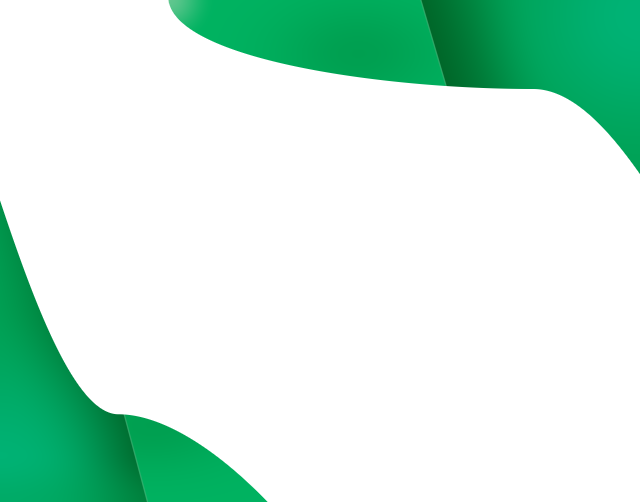
This background is drawn by a Shadertoy shader. Its source:

```glsl
// Two folded green ribbons curving across opposite corners of a white page.

const vec2 PAGE = vec2(1.0, 0.784);   // page size in units of its width
const vec3 WHITE = vec3(1.0);
const vec3 DEEP  = vec3(0.0, 0.39, 0.15);
const vec3 GREEN = vec3(0.0, 0.63, 0.33);
const vec3 LEAF  = vec3(0.0, 0.625, 0.315);
const vec3 FRESH = vec3(0.0, 0.70, 0.38);
const vec3 TEAL  = vec3(0.0, 0.70, 0.46);
const vec3 MINT  = vec3(0.38, 0.78, 0.56);

vec2 bezier(vec2 a, vec2 b, vec2 c, vec2 d, float t) {
    float s = 1.0 - t;
    return s*s*s*a + 3.0*s*s*t*b + 3.0*s*t*t*c + t*t*t*d;
}

// Approximate signed distance above a curve whose x grows with t
float aboveCurve(vec2 p, vec2 a, vec2 b, vec2 c, vec2 d) {
    float lo = 0.0, hi = 1.0;
    for (int i = 0; i < 18; i++) {
        float mid = 0.5 * (lo + hi);
        if (bezier(a, b, c, d, mid).x < p.x) lo = mid; else hi = mid;
    }
    float t = 0.5 * (lo + hi), s = 1.0 - t;
    vec2 tangent = s*s*(b - a) + 2.0*s*t*(c - b) + t*t*(d - c);
    return (p.y - bezier(a, b, c, d, t).y) * tangent.x / length(tangent);
}

float topRibbon(vec2 p) {
    vec2 start = vec2(0.263, 0.787), join = vec2(0.833, 0.645);
    float above = p.x < join.x
        ? aboveCurve(p, start, vec2(0.268, 0.693), vec2(0.592, 0.645), join)
        : aboveCurve(p, join, vec2(0.898, 0.645), vec2(0.957, 0.573), vec2(1.0, 0.512));
    return max(-above, start.x - p.x);
}

float bottomRibbon(vec2 p) {
    vec2 join = vec2(0.185, 0.137), end = vec2(0.421, -0.003);
    float above = p.x < join.x
        ? aboveCurve(p, vec2(0.0, 0.471), vec2(0.052, 0.315), vec2(0.117, 0.137), join)
        : aboveCurve(p, join, vec2(0.254, 0.137), vec2(0.341, 0.081), end);
    return max(above, p.x - end.x);
}

float glow(vec2 p, vec2 centre, float radius) {
    return 1.0 - smoothstep(0.0, radius, length(p - centre));
}

// Panel that falls into shadow at the fold and turns teal at the page corner
vec3 shadedPanel(vec2 p, float foldDistance, vec2 corner) {
    vec3 color = mix(DEEP, GREEN, smoothstep(-0.03, 0.17, foldDistance));
    return mix(color, TEAL, glow(p, corner, 0.27));
}

// Bright panel with a soft darker patch
vec3 brightPanel(vec2 p, vec2 patchCentre, vec2 patchSize) {
    vec2 q = (p - patchCentre) / patchSize;
    return mix(FRESH, LEAF, exp(-dot(q, q)));
}

// Joins two panels along a fold with a thin pale crease
vec3 foldPanels(vec3 left, vec3 right, float foldDistance, float pixel) {
    vec3 color = mix(left, right, smoothstep(-pixel, pixel, foldDistance));
    float crease = 1.0 - smoothstep(0.0, 1.3 * pixel, abs(foldDistance));
    return mix(color, MINT, 0.45 * crease);
}

float coverage(float distance, float pixel) {
    return clamp(0.5 - distance / pixel, 0.0, 1.0);
}

void mainImage(out vec4 fragColor, in vec2 fragCoord) {
    vec2 p = fragCoord / iResolution.xy * PAGE;
    float pixel = 1.0 / iResolution.x;

    // Top ribbon: bright on the left, shadowed on the right
    float topFold = 0.96 * (p.x - 0.6576 - 0.294 * (PAGE.y - p.y));
    vec3 topBright = brightPanel(p, vec2(0.56, 0.70), vec2(0.13, 0.08));
    topBright = mix(topBright, MINT, glow(p, vec2(0.262, 0.786), 0.075));
    vec3 topShaded = shadedPanel(p, topFold, vec2(1.0, 0.76));
    vec3 topColor = foldPanels(topBright, topShaded, topFold, pixel);

    // Bottom ribbon: shadowed on the left, bright on the right
    float bottomFold = 0.966 * (p.x - 0.2305 + 0.266 * p.y);
    vec3 bottomBright = brightPanel(p, vec2(0.24, 0.12), vec2(0.14, 0.07));
    vec3 bottomShaded = shadedPanel(p, -bottomFold, vec2(0.0, 0.04));
    bottomShaded = mix(bottomShaded, GREEN, 0.4 * (1.0 - smoothstep(0.0, 0.08, p.y)));
    vec3 bottomColor = foldPanels(bottomShaded, bottomBright, bottomFold, pixel);

    // Lay both ribbons over the page
    vec3 color = mix(WHITE, topColor, coverage(topRibbon(p), pixel));
    color = mix(color, bottomColor, coverage(bottomRibbon(p), pixel));
    fragColor = vec4(color, 1.0);
}
```
